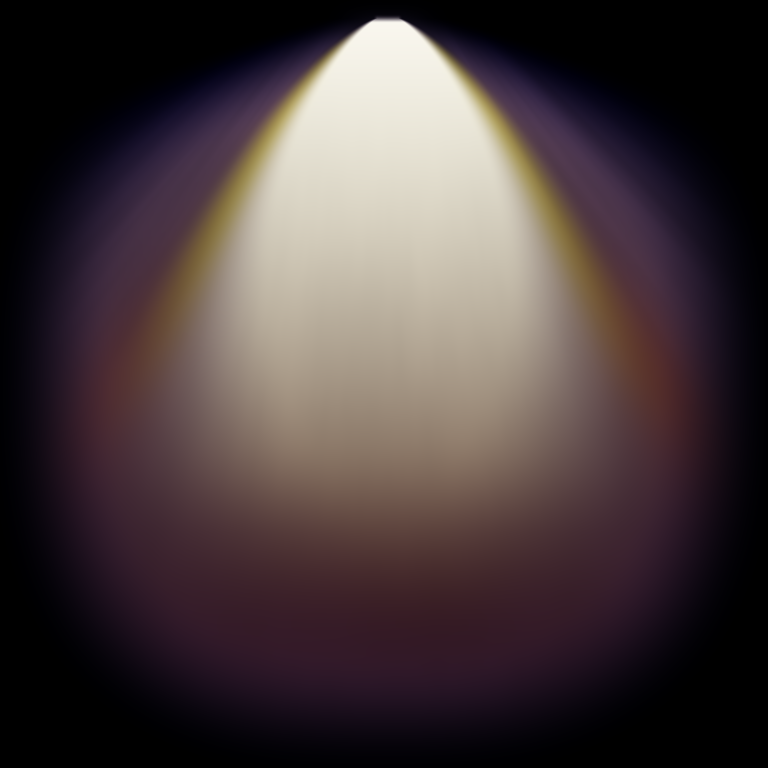
Write a three.js fragment shader that draws this background.

```glsl
// A cream spotlight falls from a rounded apex through violet haze.
// Power curves shape the beam and its flanks; a rounded vignette closes the
// frame, and stretched value noise adds faint rays and smoke.
varying vec2 vUv;

float hash(vec2 p) {
  vec3 q = fract(vec3(p.xyx) * 0.1031);
  q += dot(q, q.yzx + 33.33);
  return fract((q.x + q.y) * q.z);
}

float noise(vec2 p) {
  vec2 i = floor(p);
  vec2 f = fract(p);
  f = f * f * (3.0 - 2.0 * f);
  return mix(mix(hash(i), hash(i + vec2(1.0, 0.0)), f.x),
             mix(hash(i + vec2(0.0, 1.0)), hash(i + vec2(1.0, 1.0)), f.x), f.y);
}

float fbm(vec2 p) {
  float sum = 0.0;
  float gain = 0.5;
  for (int i = 0; i < 4; i++) {
    sum += gain * noise(p);
    p = p * 2.03 + 17.0;
    gain *= 0.5;
  }
  return sum;
}

float bell(float x, float width) {
  return exp(-x * x / (width * width));
}

void main() {
  // Position below the apex
  float x = vUv.x - 0.505;
  float depth = 0.977 - vUv.y;
  float d = max(depth, 0.001);
  float side = abs(x);

  // Flank rays fan out, beam streaks hang almost straight, smoke drifts
  float rays = fbm(vec2(x / (d + 0.12) * 7.0 + 40.0, d * 1.5)) - 0.47;
  float streaks = fbm(vec2(x / (d + 0.6) * 16.0 + 20.0, d * 2.5)) - 0.47;
  float smoke = fbm(vec2(vUv.x * 7.0, vUv.y * 4.0) + 8.0) - 0.47;

  // Violet haze with blue reaching furthest outwards
  float flank = side / (1.55 * pow(d, 0.9) + 0.045);
  vec3 haze = mix(vec3(0.29, 0.21, 0.27), vec3(0.20, 0.108, 0.172),
                  smoothstep(0.1, 0.75, d));
  haze *= 1.0 - smoothstep(vec3(0.4), vec3(1.3, 1.3, 1.65), vec3(flank));
  haze *= smoothstep(-0.035, 0.04, depth) * (1.0 + 0.8 * exp(-6.0 * d));
  haze *= 1.0 + 0.35 * rays * (1.0 - smoothstep(0.2, 0.6, d)) + 0.15 * smoke;
  haze += vec3(0.16, 0.13, 0.13) * exp(-32.0 * length(vec2(x, depth - 0.02)));

  // Beam: crisp near the apex, dissolving downwards
  float beamPos = side / (0.52 * pow(d + 0.004, 0.645));
  float beam = 1.0 - smoothstep(0.77 - 1.65 * min(d * d, 0.45),
                                1.13 + 0.5 * d - 0.8 * d * d, beamPos);
  beam *= smoothstep(-0.005, 0.007, depth);
  beam *= 1.0 - smoothstep(0.55, 0.9, d + 0.03 * smoke);
  vec3 light = vec3(0.98, 0.97, 0.94) - vec3(0.36, 0.36, 0.55) * d
             - vec3(0.72, 0.93, 0.70) * d * d;
  light *= 1.0 + (0.08 * streaks + 0.05 * smoke) * smoothstep(0.05, 0.4, d);
  vec3 color = mix(haze, light, beam);

  // Golden rim, then a red fringe outside it, warmer on the right
  float rim = bell(beamPos - 1.0, 0.12) * smoothstep(0.0, 0.05, depth)
            * (1.0 - smoothstep(0.25, 0.58, d));
  color *= 1.0 - rim * vec3(0.0, 0.0, 0.42);
  color += rim * vec3(0.035, 0.035, 0.0);
  float fringe = bell(beamPos - 1.1, 0.2) * bell(d - 0.46, 0.15);
  color += fringe * vec3(0.07, 0.01, -0.04) * mix(0.7, 1.1, step(0.0, x));

  // Rounded vignette
  vec2 c = abs(vUv - 0.5);
  float r = pow(pow(c.x, 2.6) + pow(c.y, 2.6), 1.0 / 2.6);
  vec3 vignette = 1.0 - smoothstep(vec3(0.35, 0.35, 0.36),
                                   vec3(0.505, 0.507, 0.522), vec3(r));
  color *= mix(vignette, vec3(1.0), beam);

  gl_FragColor = vec4(clamp(color, 0.0, 1.0), 1.0);
}
```
